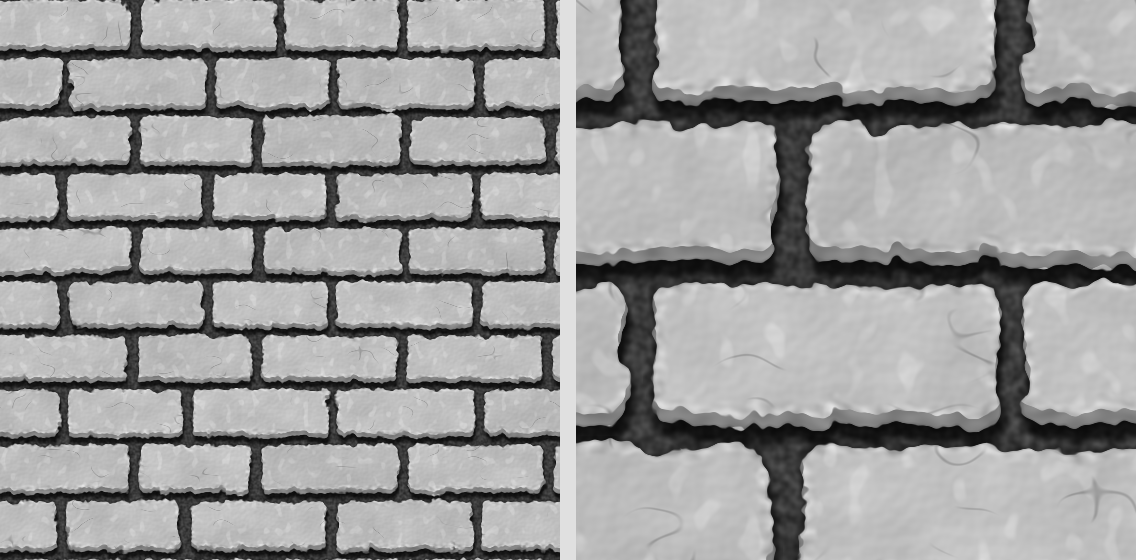
Left, the full canvas; right, a detail of the centre.
A WebGL 1 fragment shader for this texture:

```glsl
precision highp float;
// Pale grey worn bricks in ten staggered courses, with dark gritty mortar.

uniform vec2 u_resolution;

const float ROWS = 10.0;
const float SHORT_BRICK = 0.219;      // each course holds one short brick
const float LONG_BRICK = 0.2603;      // and three long ones
const float HALF_HEIGHT = 0.0433;
const float JOINT = 0.017;
const float ROW_DRIFT = 0.08;         // slow variation in course spacing
const float BEVEL = 0.0078;           // shaded lower face of a brick
const vec2 SHADOW_SHIFT = vec2(-0.002, 0.0095);
const vec2 LIGHT_STEP = vec2(-0.0014, 0.0018);
const float FACE_DARK = 0.705;
const float FACE_LIGHT = 0.765;
const float BEVEL_TONE = 0.51;
const float MORTAR_TONE = 0.235;
const float SHADOW_TONE = 0.31;       // share of light left in shadow
const float TAU = 6.28318;

float hash(vec2 p) {
  vec3 q = fract(vec3(p.xyx) * 0.1031);
  q += dot(q, q.yzx + 33.33);
  return fract((q.x + q.y) * q.z);
}

float cornerSlope(vec2 cell, vec2 offset, vec2 period) {
  float angle = TAU * hash(mod(cell, period) + period * 0.37);
  return dot(vec2(cos(angle), sin(angle)), offset);
}

// Gradient noise that tiles over the unit square.
float noise(vec2 uv, vec2 period) {
  vec2 p = uv * period;
  vec2 i = floor(p);
  vec2 f = p - i;
  vec2 w = f * f * f * (f * (f * 6.0 - 15.0) + 10.0);
  vec2 e = vec2(1.0, 0.0);
  float low = mix(cornerSlope(i, f, period),
                  cornerSlope(i + e.xy, f - e.xy, period), w.x);
  float high = mix(cornerSlope(i + e.yx, f - e.yx, period),
                   cornerSlope(i + e.xx, f - e.xx, period), w.x);
  return mix(low, high, w.y);
}

float relief(vec2 uv) {
  return 0.5 * noise(uv, vec2(24.0, 30.0)) + 0.35 * noise(uv, vec2(62.0, 70.0))
       + 0.25 * noise(uv, vec2(150.0, 165.0));
}

// Ragged outline added to every brick edge.
float raggedness(vec2 uv) {
  float chip = max(noise(uv, vec2(34.0)) - 0.2, 0.0);
  return 0.0045 * noise(uv, vec2(22.0)) + 0.005 * noise(uv, vec2(58.0))
       + 0.003 * noise(uv, vec2(140.0)) + 0.018 * chip;
}

// Left end of the short brick: it moves by half bricks between courses.
float courseStart(float row) {
  float odd = mod(row, 2.0);
  float steps = mix(2.0 * step(0.5, row), 1.0 + 2.0 * step(6.0, row), odd);
  return 0.5 - 0.13 * steps + 0.022 * (hash(vec2(row, 7.0)) - 0.5);
}

// x: signed distance to the brick outline, yz: brick identity.
vec3 brickAt(vec2 uv) {
  float down = 1.0 - uv.y;
  float course = down * ROWS + 0.05 - ROW_DRIFT * sin(TAU * (down - 0.045));
  float row = mod(floor(course), ROWS);
  float along = fract(uv.x - courseStart(row));
  float isLong = step(SHORT_BRICK, along);
  float column = isLong * (1.0 + floor((along - SHORT_BRICK) / LONG_BRICK));
  float width = mix(SHORT_BRICK, LONG_BRICK, isLong);
  float left = isLong * (SHORT_BRICK + (column - 1.0) * LONG_BRICK);
  vec2 id = vec2(column, row);

  vec2 p = vec2(along - left - 0.5 * width, (0.5 - fract(course)) / ROWS);
  p.x += 0.004 * (hash(id + 11.0) - 0.5);
  p.y += 0.025 * (hash(id + 23.0) - 0.5) * p.x;
  vec2 halfSize = vec2(0.5 * (width - JOINT), HALF_HEIGHT);
  halfSize -= vec2(0.003, 0.0015) * (hash(id + 37.0) - 0.5);
  float radius = mix(0.005, 0.016, hash(id + 41.0));
  vec2 q = abs(p) - halfSize + radius;
  float box = length(max(q, 0.0)) + min(max(q.x, q.y), 0.0) - radius;
  return vec3(box + raggedness(uv), id);
}

float faceTone(vec2 uv, vec2 id, float edge) {
  float cloud = noise(uv, vec2(13.0, 18.0)) + 0.6 * noise(uv, vec2(37.0, 29.0));
  float tone = mix(FACE_DARK, FACE_LIGHT, clamp(0.55 + 0.9 * cloud, 0.0, 1.0));
  tone += 0.035 * (hash(id + 53.0) - 0.5);
  tone += 0.13 * (relief(uv) - relief(uv + LIGHT_STEP));
  // Pale scuffs, fine cracks and crumbled rims.
  tone += 0.05 * smoothstep(0.2, 0.42, noise(uv, vec2(65.0, 48.0)));
  float vein = 1.0 - smoothstep(0.0, 0.035, abs(noise(uv, vec2(21.0, 33.0))));
  tone -= 0.13 * vein * smoothstep(0.18, 0.36, noise(uv, vec2(17.0, 23.0)));
  float rim = smoothstep(-0.009, -0.001, edge);
  return tone + rim * (0.02 + 0.2 * noise(uv, vec2(110.0, 170.0)));
}

void main() {
  vec2 uv = gl_FragCoord.xy / u_resolution;
  float blur = 0.8 / min(u_resolution.x, u_resolution.y);
  vec3 brick = brickAt(uv);

  // Mortar: grit, cast shadow and contact darkening.
  float grit = noise(uv, vec2(130.0)) + 0.8 * noise(uv, vec2(230.0));
  float lit = smoothstep(-0.005, 0.005, brickAt(uv + SHADOW_SHIFT).x);
  float mortar = (MORTAR_TONE + 0.11 * grit) * mix(SHADOW_TONE, 1.0, lit);
  mortar *= mix(0.72, 1.0, smoothstep(0.0, 0.005, brick.x));

  // Brick: bright front above a shaded lower face.
  float edge = brickAt(uv - vec2(0.0, BEVEL)).x + 0.003 * noise(uv, vec2(45.0));
  float front = faceTone(uv, brick.yz, max(edge, brick.x));
  float lower = BEVEL_TONE + 0.12 * noise(uv, vec2(70.0, 120.0));
  float tone = mix(front, lower, smoothstep(-blur, blur, edge));
  tone *= 1.0 - 0.12 * smoothstep(-0.002, 0.0, brick.x);

  tone = mix(tone, mortar, smoothstep(-blur, blur, brick.x));
  gl_FragColor = vec4(vec3(tone), 1.0);
}
```
